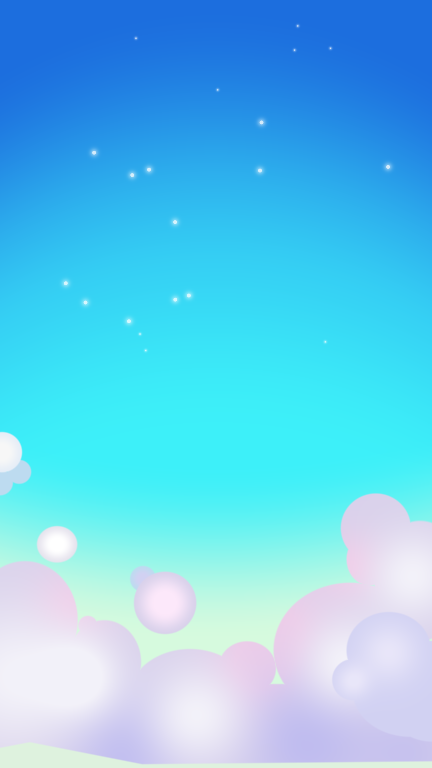
Reproduce this background procedurally as a Shadertoy shader.

```glsl
// Bright daytime sky with faint stars above soft pastel clouds.

const vec2 CANVAS = vec2(9.0, 16.0); // scene units across the canvas

const vec3 DEEP_BLUE = vec3(0.11, 0.43, 0.87);
const vec3 AZURE = vec3(0.20, 0.78, 0.95);
const vec3 CYAN = vec3(0.24, 0.94, 0.975);
const vec3 MINT = vec3(0.84, 0.98, 0.87);
const vec3 LAVENDER = vec3(0.85, 0.82, 0.92);
const vec3 PINK = vec3(0.93, 0.80, 0.91);
const vec3 PEARL = vec3(0.95, 0.945, 0.975);
const vec3 VIOLET = vec3(0.73, 0.72, 0.94);
const vec3 PERIWINKLE = vec3(0.82, 0.82, 0.95);
const vec3 HAZE_BLUE = vec3(0.74, 0.86, 0.94);

// Three random values in 0..1 from one number
vec3 hash31(float n) {
    vec3 q = fract(vec3(n) * vec3(0.1031, 0.1030, 0.0973));
    q += dot(q, q.yzx + 33.33);
    return fract((q.xxy + q.yzz) * q.zyx);
}

// Approximate signed distance to an ellipse
float puff(vec2 p, vec2 center, vec2 radius) {
    return (length((p - center) / radius) - 1.0) * min(radius.x, radius.y);
}

float cover(float dist, float edge) {
    return 1.0 - smoothstep(-edge, edge, dist);
}

float glow(vec2 p, vec2 center, float radius) {
    vec2 d = (p - center) / radius;
    return exp(-dot(d, d));
}

vec3 skyColor(vec2 p) {
    float side = pow(p.x / CANVAS.x * 2.0 - 1.0, 2.0);
    vec3 col = mix(CYAN, AZURE, smoothstep(7.0, 12.0, p.y + 1.2 * side));
    col = mix(col, DEEP_BLUE, smoothstep(10.5, 16.0, p.y + 1.3 * side));
    return mix(MINT, col, smoothstep(2.6, 6.3, p.y - 0.6 * side));
}

// Scattered points with small halos, denser near the top
float stars(vec2 p, float edge) {
    float light = 0.0;
    for (int i = 0; i < 20; i++) {
        vec3 h = hash31(float(i) + 7.0);
        vec2 center = vec2(1.3 + 7.2 * h.x, 15.6 - 7.2 * pow(h.y, 1.4));
        float size = mix(0.018, 0.045, step(0.5, h.z));
        float core = cover(length(p - center) - size, edge * 0.7);
        light = max(light, max(0.8 * core, 0.5 * glow(p, center, size * 1.8)));
    }
    return light;
}

// Outline of the main cloud bank
float bankShape(vec2 p) {
    float d = p.y - 1.75;
    d = min(d, puff(p, vec2(0.52, 3.08), vec2(1.10, 1.23)));
    d = min(d, puff(p, vec2(0.80, 1.80), vec2(1.40, 1.00)));
    d = min(d, puff(p, vec2(1.83, 2.97), vec2(0.20)));
    d = min(d, puff(p, vec2(2.17, 2.20), vec2(0.77, 0.88)));
    d = min(d, puff(p, vec2(3.96, 1.42), vec2(1.30, 1.06)));
    d = min(d, puff(p, vec2(5.15, 2.08), vec2(0.60, 0.56)));
    d = min(d, puff(p, vec2(7.30, 2.46), vec2(1.60, 1.40)));
    d = min(d, puff(p, vec2(7.70, 4.35), vec2(0.48, 0.55)));
    d = min(d, puff(p, vec2(7.83, 5.00), vec2(0.73, 0.72)));
    return min(d, puff(p, vec2(8.75, 3.90), vec2(0.95, 1.25)));
}

vec3 bankColor(vec2 p) {
    float rose = glow(p, vec2(1.5, 3.4), 0.8) + glow(p, vec2(5.3, 2.0), 0.9)
        + glow(p, vec2(5.9, 2.9), 1.0) + glow(p, vec2(7.3, 4.2), 0.7);
    float shade = glow(p, vec2(2.6, 0.4), 1.2) + glow(p, vec2(6.4, 0.6), 1.4)
        + 0.6 * glow(p, vec2(8.6, 0.3), 1.0);
    float light = glow(p, vec2(0.3, 1.9), 1.5) + glow(p, vec2(1.7, 1.9), 0.8)
        + glow(p, vec2(4.1, 1.1), 1.0) + glow(p, vec2(7.2, 2.2), 0.9)
        + glow(p, vec2(8.6, 4.0), 0.9);
    vec3 col = mix(LAVENDER, PINK, min(rose, 1.0));
    col = mix(col, VIOLET, 0.85 * min(shade, 1.0));
    return mix(col, PEARL, min(light, 1.0));
}

// Cool cloud in front, lower right
float frontShape(vec2 p) {
    float d = puff(p, vec2(8.10, 2.45), vec2(0.88, 0.80));
    d = min(d, puff(p, vec2(7.35, 1.84), vec2(0.43)));
    d = min(d, puff(p, vec2(8.55, 1.60), vec2(1.20, 0.95)));
    return min(d, puff(p, vec2(9.00, 1.60), vec2(1.05)));
}

// Ball shaded from a bright core to a tinted rim
vec3 addBall(vec3 col, vec2 p, vec2 center, vec2 radius, vec3 core, vec3 rim, float edge) {
    float reach = length((p - center) / radius);
    vec3 tint = mix(core, rim, smoothstep(0.3, 1.05, reach));
    return mix(col, tint, cover(puff(p, center, radius), edge));
}

void mainImage(out vec4 fragColor, in vec2 fragCoord) {
    vec2 p = fragCoord / iResolution.xy * CANVAS;
    float edge = CANVAS.y / iResolution.y;
    vec3 col = mix(skyColor(p), vec3(1.0), stars(p, edge));

    // Floating puffs
    col = addBall(col, p, vec2(0.00, 5.95), vec2(0.27), HAZE_BLUE, HAZE_BLUE, edge);
    col = addBall(col, p, vec2(0.40, 6.17), vec2(0.25), HAZE_BLUE, HAZE_BLUE, edge);
    col = addBall(col, p, vec2(0.04, 6.58), vec2(0.42), vec3(0.97), vec3(0.90, 0.93, 0.97), edge);
    col = addBall(col, p, vec2(1.19, 4.66), vec2(0.42, 0.38), vec3(1.0), vec3(0.90, 0.89, 0.93), edge);
    col = addBall(col, p, vec2(2.98, 3.94), vec2(0.27), PERIWINKLE, HAZE_BLUE, edge);
    col = addBall(col, p, vec2(3.44, 3.44), vec2(0.65), vec3(0.99, 0.91, 0.98), LAVENDER, edge);

    // Cloud bank and front cloud
    col = mix(col, bankColor(p), cover(bankShape(p), edge));
    float sheen = glow(p, vec2(8.1, 2.4), 0.6) + glow(p, vec2(7.35, 1.8), 0.35);
    vec3 frontColor = mix(PERIWINKLE, vec3(0.91, 0.90, 0.975), min(sheen, 1.0));
    col = mix(col, frontColor, cover(frontShape(p), edge));

    // Pale ground along the base
    float ground = min(0.42 + 0.19 * p.x, max(0.66 - 0.196 * p.x, 0.05 + 0.01 * p.x));
    col = mix(col, vec3(0.87, 0.95, 0.87), cover(p.y - ground, edge));
    fragColor = vec4(col, 1.0);
}
```
